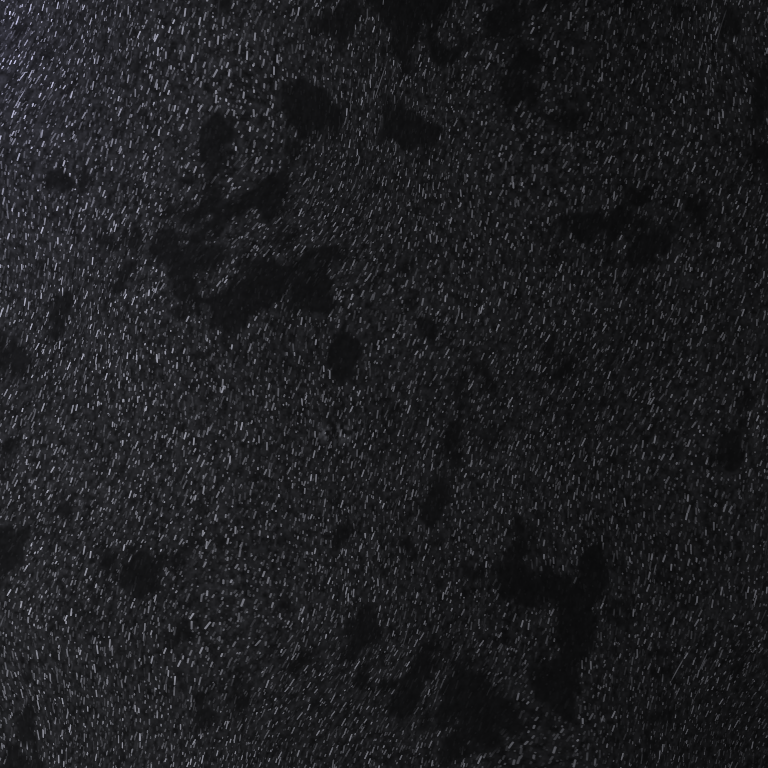
Write a WebGL 2 fragment shader that draws this texture.

```glsl
#version 300 es
precision highp float;

uniform vec2 u_resolution;
out vec4 fragColor;

vec3 hash3(vec2 p) {
    vec3 q = fract(vec3(p.xyx) * vec3(0.1031, 0.1030, 0.0973));
    q += dot(q, q.yxz + 33.33);
    return fract((q.xxy + q.yzz) * q.zyx);
}

float valueNoise(vec2 p) {
    vec2 i = floor(p), f = fract(p);
    f = f * f * (3.0 - 2.0 * f);
    float low = mix(hash3(i).x, hash3(i + vec2(1, 0)).x, f.x);
    float high = mix(hash3(i + vec2(0, 1)).x, hash3(i + vec2(1, 1)).x, f.x);
    return mix(low, high, f.y);
}

float fbm(vec2 p) {
    float sum = 0.0, weight = 0.5;
    for (int i = 0; i < 4; i++) {
        sum += weight * valueNoise(p);
        p = mat2(1.6, 1.2, -1.2, 1.6) * p + 17.3;
        weight *= 0.5;
    }
    return sum / 0.9375;
}

mat2 rotation(float angle) {
    float c = cos(angle), s = sin(angle);
    return mat2(c, s, -s, c);
}

// Brightest of the scattered short ridges that cover this point
float flecks(vec2 p, vec2 cellSize, float halfWidth, float halfLength, float density, float seed) {
    float edge = max(0.55 / u_resolution.y, 0.0006);
    float glint = 0.0;
    vec2 home = floor(p / cellSize);
    for (int y = -1; y <= 1; y++) {
        for (int x = -1; x <= 1; x++) {
            vec2 cell = home + vec2(x, y);
            vec3 place = hash3(cell + seed);
            vec3 shape = hash3(cell + seed + 211.7);
            if (shape.z > density) continue;
            vec2 d = rotation((place.z - 0.5) * 0.5) * (p - (cell + place.xy) * cellSize);
            d.y -= clamp(d.y, -halfLength * shape.x, halfLength * shape.x);
            float cover = 1.0 - smoothstep(halfWidth - edge, halfWidth + edge, length(d));
            glint = max(glint, cover * mix(0.12, 1.0, shape.y * shape.y));
        }
    }
    return glint;
}

void main() {
    vec2 p = gl_FragCoord.xy / u_resolution.y;

    // Grain leans to the right, bending gently across the sheet
    vec2 bend = vec2(valueNoise(p * 5.0), valueNoise(p * 5.0 + 40.0)) - 0.5;
    vec2 grain = rotation(0.27) * p + bend * vec2(0.06, 0.02) + 3.0;

    // Light falls from the upper left
    float light = mix(1.3, 0.74, smoothstep(-0.1, 0.9, p.x));
    float corner = exp(-4.5 * length((p - vec2(0.0, 0.95)) * vec2(1.3, 0.8)));
    light += 0.55 * corner + 0.3 * (fbm(p * 5.0 + 9.0) - 0.5);

    // Smooth worn patches
    float wear = fbm(grain * vec2(24.0, 17.0)) + 0.35 * (valueNoise(p * 6.0 + 70.0) - 0.5);
    float rough = smoothstep(0.29, 0.41, wear);

    // Fine pebbled ground
    float pebble = valueNoise(grain * vec2(230.0, 150.0));
    float speck = valueNoise(p * 420.0 + 5.0);
    float ground = 0.052 + (0.065 * pebble + 0.028 * speck) * mix(0.3, 1.0, rough);

    // Short glints, finer dots and sparse long creases
    float glint = flecks(grain, vec2(0.0082, 0.0125), 0.0011, 0.0048, 0.85, 11.0);
    glint = max(glint, 0.75 * flecks(grain, vec2(0.0062, 0.0075), 0.0010, 0.0018, 0.75, 57.0));
    float crease = flecks(grain, vec2(0.05, 0.07), 0.0009, 0.026, 0.28, 93.0);
    crease *= smoothstep(0.25, 0.65, valueNoise(grain * vec2(160.0, 110.0)));
    glint = max(glint * mix(0.1, 1.0, rough), 0.8 * crease);

    // Small pale scuff
    vec2 scuffOffset = (p - vec2(0.436, 0.436)) * vec2(55.0, 100.0);
    float scuff = exp(-dot(scuffOffset, scuffOffset)) * smoothstep(0.35, 0.8, pebble);

    float tone = light * (ground + 0.36 * glint) + 0.25 * scuff;
    vec3 tint = mix(vec3(0.975, 0.985, 1.05), vec3(0.98, 0.98, 1.16), corner);
    fragColor = vec4(clamp(tone * tint, 0.0, 1.0), 1.0);
}
```
